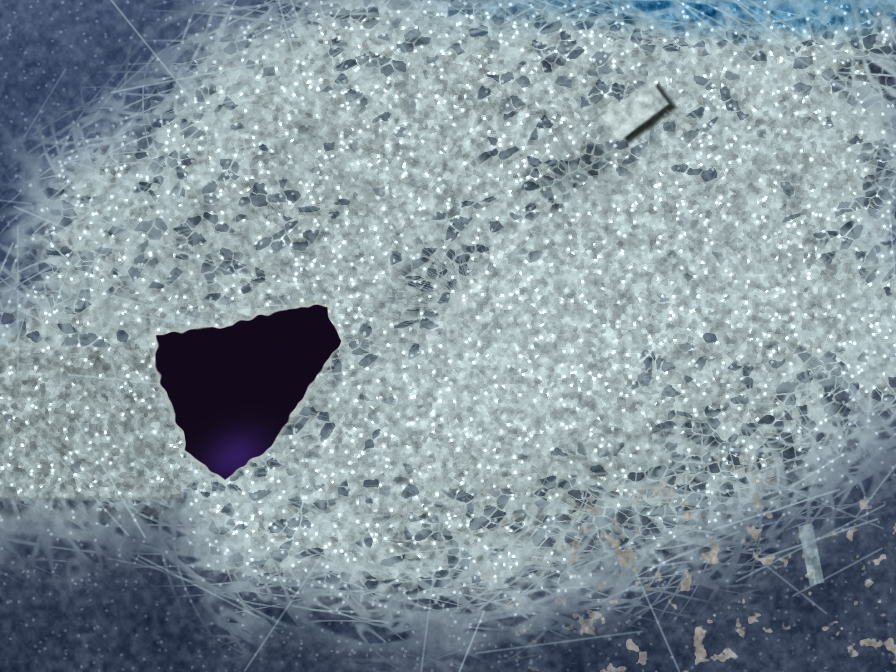
A Shadertoy shader for this texture:

```glsl
// Shattered laminated glass over dark blue paint, with one torn dark hole.
// A soft polygon bounds the glass; Voronoi cells make its crumbled facets;
// noise contours and hashed segments on an ellipse make strands and cracks.
const int CORNERS = 12;
const int CRACKS = 120;

vec2 hash2(vec2 p) {
  vec3 q = fract(p.xyx * vec3(.1031, .1030, .0973));
  q += dot(q, q.yzx + 33.33);
  return fract((q.xx + q.yz) * q.zy);
}

float noise(vec2 p) {
  vec2 i = floor(p), f = fract(p);
  f = f * f * (3. - 2. * f);
  float low = mix(hash2(i).x, hash2(i + vec2(1, 0)).x, f.x);
  float high = mix(hash2(i + vec2(0, 1)).x, hash2(i + 1.).x, f.x);
  return mix(low, high, f.y);
}

float fbm(vec2 p) {
  return .55 * noise(p) + .3 * noise(p * 2.1 + 7.) + .15 * noise(p * 4.3 + 19.);
}

// x: distance to cell centre, y: gap to the next cell, z: cell value
vec3 voronoi(vec2 p) {
  vec2 cell = floor(p), f = fract(p);
  float near = 8., second = 8., id = 0.;
  for (int i = 0; i < 9; i++) {
    vec2 o = vec2(i % 3 - 1, i / 3 - 1), h = hash2(cell + o);
    float d = length(o + h - f);
    if (d < near) { second = near; near = d; id = fract(h.x * 7.3 + h.y * 3.7); }
    else second = min(second, d);
  }
  return vec3(near, second - near, id);
}

float segment(vec2 p, vec2 a, vec2 b) {
  vec2 d = b - a;
  return length(p - a - d * clamp(dot(p - a, d) / dot(d, d), 0., 1.));
}

// Signed distance, negative inside
float polygon(vec2 p, vec2[CORNERS] v) {
  float d = 9., side = 1.;
  for (int i = 0; i < CORNERS; i++) {
    vec2 a = v[i], b = v[(i + 1) % CORNERS];
    d = min(d, segment(p, a, b));
    if ((a.y > p.y) != (b.y > p.y) && p.x < a.x + (p.y - a.y) * (b.x - a.x) / (b.y - a.y)) side = -side;
  }
  return d * side;
}

vec2 turn(vec2 p, float a) {
  return vec2(cos(a) * p.x + sin(a) * p.y, cos(a) * p.y - sin(a) * p.x);
}

float blob(vec2 p, vec2 centre, vec2 radius, float angle) {
  vec2 q = turn(p - centre, angle) / radius;
  return exp(-dot(q, q));
}

float box(vec2 p, vec2 size, float soft) {
  vec2 d = abs(p) - size;
  return 1. - smoothstep(-soft, soft, max(d.x, d.y));
}

// Fine crossing strands that curve around the centre
float strands(vec2 p) {
  vec2 polar = vec2(atan(p.y, p.x), length(p)) * .65;
  float light = 0.;
  for (int i = 0; i < 4; i++) {
    float n = noise(turn(polar, float(i) * .5 - .75) * vec2(9, 48) + float(i) * 13.);
    light = max(light, 1. - smoothstep(.02, .13, abs(n - .5)));
  }
  return light;
}

// Two thirds of the cracks run around the ellipse, the rest outward
float cracks(vec2 p, vec2 radius, float px) {
  float light = 0.;
  for (int i = 0; i < CRACKS; i++) {
    vec2 h = hash2(vec2(i, 3)), k = hash2(vec2(i, 47));
    vec2 ray = vec2(cos(h.x * 6.283), sin(h.x * 6.283));
    vec2 mid = radius * ray * mix(.55, 1.15, sqrt(h.y));
    vec2 along = radius * (i % 3 == 0 ? ray : vec2(-ray.y, ray.x));
    along = turn(normalize(along), (k.x - .5) * .7) * mix(.04, .13, k.y);
    float d = segment(p, mid - along, mid + along);
    light = max(light, (1. - smoothstep(0., 2. * px, d)) * (.3 + .6 * k.x));
  }
  return light;
}

void mainImage(out vec4 fragColor, in vec2 fragCoord) {
  float px = 1. / iResolution.y;
  vec2 p = fragCoord * px, radius = vec2(.7, .46), q = p - vec2(.72, .54);
  float broad = fbm(p * 9.) - .5, grain = fbm(p * 95.) - .5;
  float inside = broad * .08 - polygon(p, vec2[CORNERS](vec2(.5, 1.04), vec2(.3, .92),
    vec2(.1, .73), vec2(.03, .58), vec2(-.04, .48), vec2(-.04, .257), vec2(.26, .24), vec2(.38, .12),
    vec2(.68, .1), vec2(1.1, .21), vec2(1.36, .44), vec2(1.37, 1.04)));
  float flap = box(p - vec2(.08, .37), vec2(.19, .113), .006);

  // Painted metal with fine dust
  vec3 col = mix(vec3(.2, .24, .32), vec3(.26, .32, .43), smoothstep(.1, .9, p.y));
  col += broad * .1 + grain * .2;

  // Density of crumbled glass, with open gaps and packed areas
  float cover = max(smoothstep(-.06, .07, inside), flap);
  float gaps = .9 * blob(p, vec2(.86, .745), vec2(.075, .035), .5)
    + .6 * blob(p, vec2(.645, .59), vec2(.085, .045), .8)
    + .8 * blob(p, vec2(1.31, .88), vec2(.06, .04), -.3)
    + .5 * blob(p, vec2(.47, .42), vec2(.1, .03), .95)
    + .3 * blob(p, vec2(.27, .62), vec2(.24, .09), .4)
    + .35 * blob(p, vec2(.92, .28), vec2(.36, .07), .3);
  float packed = blob(p, vec2(.82, .5), vec2(.25, .13), .4);
  float density = .58 + .3 * smoothstep(0., .22, inside) + .25 * packed - gaps + broad * .5;
  density = mix(density, .95, flap);

  // Facets and the ragged dark openings between strands
  vec3 facet = voronoi(p * 135.);
  vec3 gap = voronoi((p + broad * .04 + grain * .008) * vec2(50, 66));
  float shade = .685 + grain * .42 + (facet.z - .5) * .2 + .04 * packed - .07 * flap;
  float dark = smoothstep(density - .05, density + .15, gap.z) * smoothstep(.04, .25, gap.y);
  vec3 glass = mix(shade * vec3(.94, 1.03, 1.04), vec3(.25, .31, .36) + grain * .3, .85 * dark);
  glass *= 1. - .3 * min(gaps, 1.);
  col = mix(col, glass, cover);

  // Blue reflection along the top, shadow under the left flap
  float blue = smoothstep(.92, 1., p.y + broad * .06) * smoothstep(.52, 1., p.x);
  col = mix(col, vec3(.14, .41, .6) + grain * .6, .8 * blue);
  col *= 1. - .25 * box(p - vec2(.1, .235), vec2(.17, .012), .02);

  // Strands, cracks, bright ridge and sparkles
  float rim = smoothstep(-.14, .0, inside) * mix(.5, .2, smoothstep(.05, .2, inside)) + .5 * min(gaps, .6);
  col = mix(col, vec3(.7, .78, .8), strands(q / radius) * rim * (1. - .8 * flap));
  col = mix(col, vec3(.7, .8, .82), .6 * cracks(q, radius, px));
  col += .1 * (1. - smoothstep(.002, .012, segment(p, vec2(.64, .5), vec2(.79, .67))));
  col += smoothstep(.84, .95, facet.z) * (1. - smoothstep(.15, .5, facet.x)) * mix(.14, .3, cover);

  // Loose debris, one shard and one raised chip
  float debris = smoothstep(.66, .74, fbm(p * 48. + 5.)) * smoothstep(.6, 1., p.x) * (1. - smoothstep(.2, .35, p.y));
  col = mix(col, vec3(.62, .6, .56) + grain * .4, .8 * debris);
  col = mix(col, vec3(.58, .66, .68) + grain * .4, .7 * box(turn(p - vec2(1.207, .175), .2), vec2(.011, .045), px));
  vec2 chip = turn(p - vec2(.945, .836), .65);
  col *= 1. - .75 * box(chip - vec2(.006, -.012), vec2(.045, .022), .005);
  col = mix(col, vec3(.72, .78, .78) + grain * .4, box(chip, vec2(.046, .023), .003));

  // Torn hole with a pale rim and a violet glow at its tip
  float hole = (noise(p * 70.) - .5) * .008 + polygon(p, vec2[CORNERS](vec2(.234, .5), vec2(.347, .517),
    vec2(.448, .545), vec2(.486, .542), vec2(.493, .517), vec2(.507, .493), vec2(.469, .436),
    vec2(.403, .337), vec2(.335, .285), vec2(.278, .332), vec2(.264, .375), vec2(.234, .448)));
  col = mix(col, vec3(.72, .75, .72), .5 * (1. - smoothstep(.002, .009, abs(hole))));
  vec3 depth = vec3(.07, .04, .1) + vec3(.12, .07, .26) * blob(p, vec2(.35, .32), vec2(.05, .035), .5);
  col = mix(col, depth, 1. - smoothstep(-px, px, hole));
  fragColor = vec4(clamp(col, 0., 1.), 1);
}
```
